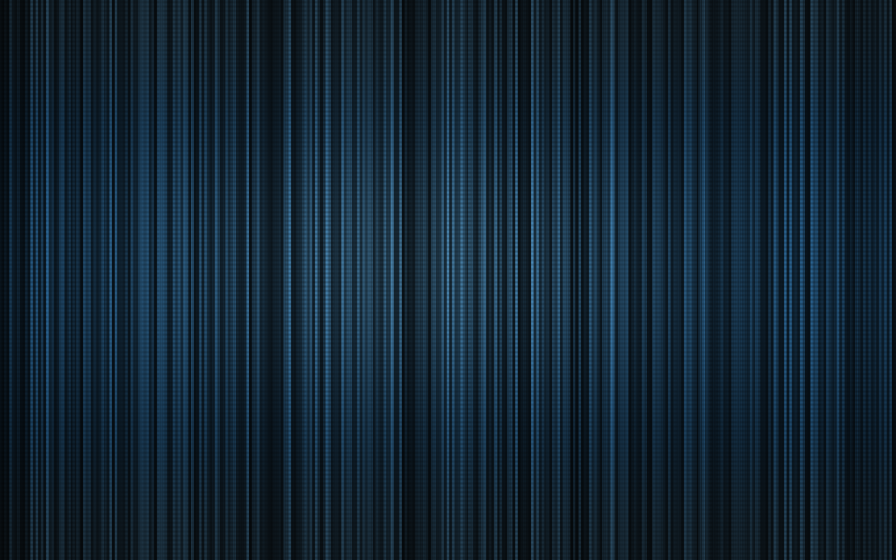
A WebGL 1 fragment shader for this pattern:

```glsl
precision highp float;
// Dark blue woven cloth of irregular vertical stripes under a soft central glow.
uniform vec2 u_resolution;

float hash(float n) {
  return fract(sin(n * 12.9898) * 43758.5453);
}

// Random tone per column, with edges smoothed over one pixel.
float columns(float x, float count, float seed) {
  float cell = x * count;
  float edge = clamp(0.5 * count / u_resolution.x, 0.01, 0.5);
  float blend = smoothstep(0.5 - edge, 0.5 + edge, fract(cell));
  float id = floor(cell) + seed;
  return mix(hash(id), hash(id + 1.0), blend);
}

// Slowly varying tone that groups the stripes into bands.
float bands(float x, float count, float seed) {
  float cell = x * count;
  float id = floor(cell) + seed;
  return mix(hash(id), hash(id + 1.0), smoothstep(0.0, 1.0, fract(cell)));
}

float bump(float x, float center, float radius) {
  float d = (x - center) / radius;
  return exp(-d * d);
}

void main() {
  vec2 uv = gl_FragCoord.xy / u_resolution;

  // Fine threads dominate; wider stripes and bands only group them
  float tone = 0.80 * columns(uv.x, 340.0, 57.0)
             + 0.13 * columns(uv.x, 150.0, 401.0)
             + 0.07 * bands(uv.x, 36.0, 733.0);
  float stripe = 0.08 + 0.46 * pow(tone, 1.5);

  // Regular dark gaps between threads
  stripe *= 1.0 + 0.22 * cos(6.2831853 * 170.0 * uv.x);

  // Sparse bright threads, two highlights and a dark gap
  stripe += 0.12 * smoothstep(0.93, 0.98, columns(uv.x, 256.0, 911.0));
  stripe += 0.24 * bump(uv.x, 0.437, 0.0018);
  stripe += 0.14 * bump(uv.x, 0.789, 0.0040);
  stripe *= 1.0 - 0.4 * bump(uv.x, 0.75, 0.012);

  // Crosswise weave, stronger on some columns
  float weave = cos(6.2831853 * 128.0 * uv.y);
  float depth = 0.05 + 0.08 * columns(uv.x, 256.0, 1301.0);
  stripe *= 1.0 - depth * (0.5 - weave);

  // Light falls off toward the top, bottom and side edges
  float glow = bump(uv.x, 0.47, 0.30) * bump(uv.y, 0.55, 0.30);
  float light = 0.54 + 0.46 * bump(uv.y, 0.52, 0.34) + 0.18 * glow;
  light *= 0.85 + 0.15 * smoothstep(0.0, 0.08, min(uv.x, 1.0 - uv.x));

  // Greyer blue in the glow and at the top and bottom, richer at the sides
  float grey = clamp(glow + smoothstep(0.25, 0.5, abs(uv.y - 0.5)), 0.0, 1.0);
  vec3 tint = mix(vec3(0.25, 0.64, 0.96), vec3(0.41, 0.74, 0.97), grey);
  vec3 color = tint * stripe * light + vec3(0.004, 0.004, 0.004);

  gl_FragColor = vec4(color, 1.0);
}
```
